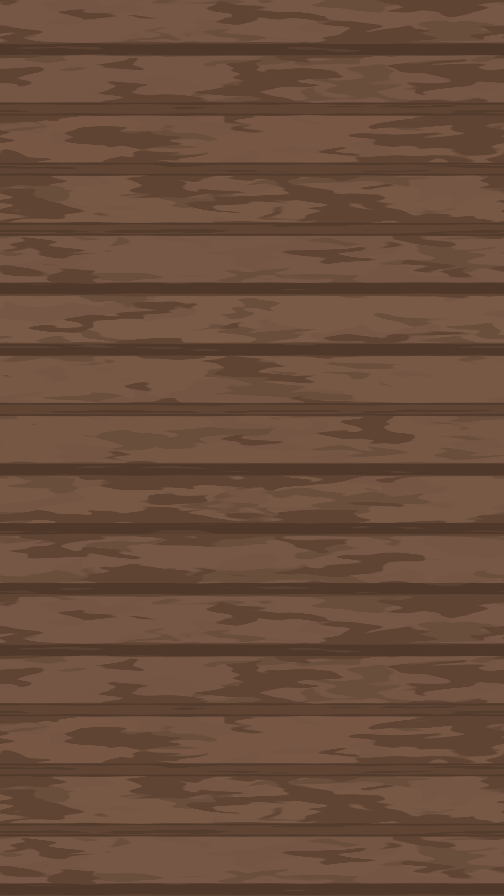
Reproduce this texture procedurally as a WebGL 1 fragment shader.

```glsl
precision highp float;
// Weathered horizontal wooden boards with ragged flat-toned grain and dark seams.

uniform vec2 u_resolution;

// Lengths are in canvas widths, seam sizes in board pitches.
#define PITCH 0.1192
#define FIRST_SEAM 0.0972
#define CYCLE 10.0
#define SEAM_HALF 0.112
#define RAGGED 0.075
#define GRAIN_HEAVY 0.12
#define GRAIN_LIGHT 0.36
#define FACE_TAN vec3(0.478, 0.357, 0.275)
#define FACE_RED vec3(0.452, 0.326, 0.260)
#define FAINT vec3(0.415, 0.305, 0.237)
#define BROWN vec3(0.373, 0.268, 0.203)
#define DARK vec3(0.308, 0.220, 0.165)

float hash(vec2 cell) {
  return fract(sin(dot(cell, vec2(127.1, 311.7))) * 43758.5);
}

float corner(vec2 cell, vec2 offset, float period) {
  cell.x = mod(cell.x, period);
  float angle = 6.2832 * hash(cell);
  return dot(vec2(cos(angle), sin(angle)), offset);
}

// Gradient noise that wraps horizontally after `period` cells.
float noise(vec2 p, float period) {
  vec2 i = floor(p), f = p - i;
  vec2 w = f * f * f * (f * (f * 6.0 - 15.0) + 10.0);
  vec2 e = vec2(1.0, 0.0);
  float low = mix(corner(i, f, period), corner(i + e.xy, f - e.xy, period), w.x);
  float high = mix(corner(i + e.yx, f - e.yx, period), corner(i + e.xx, f - e.xx, period), w.x);
  return mix(low, high, w.y);
}

// Long streaks with torn, pointed ends.
float streaks(float x, float v, float seed) {
  x += RAGGED * noise(vec2(x * 8.0, v * 9.0 + seed), 8.0);
  v += 0.10 * noise(vec2(x * 11.0, v * 3.0 + seed + 5.0), 11.0);
  return noise(vec2(x * 5.0, v * 3.2 + seed), 5.0)
       + 0.5 * noise(vec2(x * 14.0, v * 7.0 + seed + 9.0), 14.0);
}

float cover(float value, float soft) {
  return smoothstep(-soft, soft, value);
}

// One board face; v runs from its upper seam (0) to its lower seam (1).
vec3 boardFace(float x, float v, float id, float px) {
  float seed = id * 23.0 + 3.0;
  float wear = 0.5 + 0.5 * cos(6.2832 * (id - 0.5) / CYCLE);
  float cluster = noise(vec2(x * 3.0, seed + 0.5), 3.0);
  float rim = pow(abs(2.0 * v - 1.0), 4.0);
  float soft = px * 2.0;

  float tint = 0.65 * hash(vec2(id, 4.0)) + 0.35 * (1.0 - wear);
  vec3 color = mix(FACE_RED, FACE_TAN, tint);
  float redPatch = streaks(x, v * 0.6, seed + 61.0) - 0.18;
  color = mix(color, FACE_RED, 0.7 * cover(redPatch, soft));

  float faint = streaks(x, v, seed + 137.0) - 0.27 + 0.3 * cluster;
  color = mix(color, FAINT, cover(faint, soft));

  float grain = streaks(x, v, seed) + 0.45 * cluster + 0.28 * rim;
  grain -= mix(GRAIN_LIGHT, GRAIN_HEAVY, wear);
  return mix(color, BROWN, cover(grain, soft));
}

// Overlays the gap between boards; s is the signed distance from its centre.
vec3 addSeam(vec3 color, float x, float s, float id, float px) {
  float seed = id * 19.0 + 411.0;
  float wobble = 0.022 * noise(vec2(x * 9.0, seed), 9.0);
  float edge = SEAM_HALF + wobble - abs(s);
  float sliver = noise(vec2(x * 4.0, s * 13.0 + seed), 4.0)
               + 0.4 * noise(vec2(x * 13.0, s * 20.0 + seed), 13.0);
  float pale = step(0.5, id) * step(id, 3.5) + step(5.5, id) * step(id, 6.5);

  // Pale gaps have two thin shadow lines; deep gaps have a dark core.
  float lines = cover(0.017 - abs(abs(s) - SEAM_HALF + 0.02 + wobble), px * 0.6);
  float paleShade = max(lines * 0.85, 0.7 * cover(sliver - 0.30, px * 3.0));
  float shift = 0.05 * (hash(vec2(id, 8.0)) - 0.5);
  float core = cover(0.096 - wobble - abs(s - shift), px * 0.6);
  float deepShade = core * (1.0 - 0.65 * cover(sliver - 0.40, px * 3.0));

  vec3 gap = mix(BROWN, DARK, mix(deepShade, paleShade, pale));
  return mix(color, gap, cover(edge, px * 0.6));
}

void main() {
  // Board coordinate grows downward from the first seam.
  float x = gl_FragCoord.x / u_resolution.x;
  float down = (u_resolution.y - gl_FragCoord.y) / u_resolution.x;
  float t = (down - FIRST_SEAM) / PITCH;
  float px = 1.0 / (u_resolution.x * PITCH);

  float board = floor(t);
  float seam = floor(t + 0.5);
  vec3 color = boardFace(x, t - board, mod(board, CYCLE), px);
  color = addSeam(color, x, t - seam, mod(seam, CYCLE), px);
  gl_FragColor = vec4(color, 1.0);
}
```
